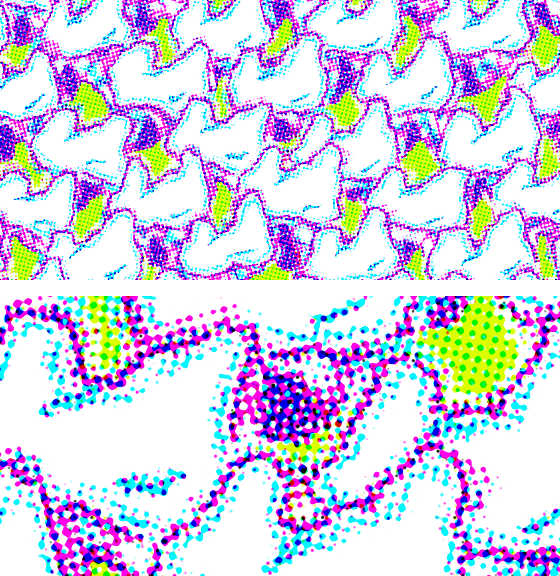
Top, the full canvas; bottom, a detail of the centre.
Write a Shadertoy shader that draws this pattern.

```glsl
const vec2 CELL = vec2(0.47, 0.203);
const float SCREEN_FREQ = 72.0;

// Ink amounts are ordered cyan, magenta, yellow, black
const vec4 LIME_INK = vec4(0.33, 0.0, 0.86, 0.0);
const vec4 VIOLET_INK = vec4(0.54, 0.74, 0.14, 0.20);
const vec4 RED_INK = vec4(0.20, 0.80, 0.50, 0.12);
const vec4 OUTLINE_INK = vec4(0.42, 0.68, 0.20, 0.15);
const vec4 FRINGE_INK = vec4(0.58, 0.20, 0.08, 0.03);

vec2 hash2(vec2 p) {
    vec2 q = vec2(dot(p, vec2(127.1, 311.7)), dot(p, vec2(269.5, 183.3)));
    return fract(sin(q) * 43758.55) * 2.0 - 1.0;
}

float gradientNoise(vec2 p) {
    vec2 i = floor(p), f = fract(p);
    vec2 u = f * f * f * (f * (f * 6.0 - 15.0) + 10.0);
    vec2 e = vec2(0.0, 1.0);
    float a = dot(hash2(i), f);
    float b = dot(hash2(i + e.yx), f - e.yx);
    float c = dot(hash2(i + e.xy), f - e.xy);
    float d = dot(hash2(i + e.yy), f - e.yy);
    return mix(mix(a, b, u.x), mix(c, d, u.x), u.y);
}

mat2 rotation(float angle) {
    float c = cos(angle), s = sin(angle);
    return mat2(c, s, -s, c);
}

// Capsule whose radius changes from ra to rb
float taper(vec2 p, vec2 a, vec2 b, float ra, float rb) {
    vec2 ab = b - a;
    float h = clamp(dot(p - a, ab) / dot(ab, ab), 0.0, 1.0);
    return length(p - a - ab * h) - mix(ra, rb, h);
}

float smoothMin(float a, float b, float k) {
    float h = max(k - abs(a - b), 0.0) / k;
    return min(a, b) - h * h * k * 0.25;
}

float band(float d, float width) {
    return exp(-d * d / (width * width));
}

float fill(float d) {
    return 1.0 - smoothstep(-0.004, 0.004, d);
}

// Two unequal humps over a wide base
float petal(vec2 p) {
    float base = taper(p, vec2(-0.085, -0.035), vec2(0.085, -0.025), 0.066, 0.073);
    float left = taper(p, vec2(-0.09, -0.02), vec2(-0.075, 0.062), 0.07, 0.038);
    float right = taper(p, vec2(0.075, -0.01), vec2(0.108, 0.105), 0.085, 0.035);
    return smoothMin(base, min(left, right), 0.015);
}

float creases(vec2 p) {
    float notch = taper(p, vec2(-0.01, 0.03), vec2(-0.06, 0.0), 0.005, 0.0);
    float lower = taper(p, vec2(0.05, -0.065), vec2(0.10, -0.035), 0.003, 0.0);
    return min(notch, lower);
}

// Crumbled ground between the petals
vec4 groundInk(vec2 p) {
    float patches = gradientNoise(p * 19.0);
    float veins = gradientNoise(p * 16.0 + 31.0);
    float cyan = 0.62 * smoothstep(-0.2, 0.35, patches);
    float magenta = 0.58 * band(veins, 0.13);
    return vec4(cyan, magenta, 0.2 * magenta, 0.2 * cyan * magenta + 0.1 * magenta);
}

// Lime patch above the notch and dark wedge at the side
vec4 paintGap(vec4 ink, vec2 p, vec2 seed) {
    vec2 q = p - 0.03 * seed;
    float wedge = taper(q, vec2(0.24, -0.07), vec2(0.21, 0.09), 0.058, 0.010);
    float flank = smoothstep(0.24, 0.275, q.x + 0.2 * q.y);
    ink = mix(ink, mix(VIOLET_INK, RED_INK, flank), fill(wedge));
    ink = mix(ink, OUTLINE_INK, 0.7 * band(wedge - 0.006, 0.007));

    float slab = taper(p, vec2(-0.075, 0.10), vec2(0.04, 0.115), 0.05, 0.062);
    float arm = taper(p, vec2(0.0, 0.11), vec2(0.05 * seed.x, 0.20), 0.05, 0.02);
    float lime = smoothMin(slab, arm, 0.03);
    ink = mix(ink, LIME_INK, fill(lime));
    return mix(ink, OUTLINE_INK, band(lime - 0.004, 0.009));
}

// Pale petal with crumbled halo, outline, inner fringe and creases
vec4 paintPetal(vec4 ink, vec4 ground, vec2 p, vec2 seed, float patchy) {
    float size = 1.08 + 0.08 * seed.x;
    vec2 q = rotation(0.28 * seed.y) * p / size;
    float d = petal(q) * size;
    float fold = creases(q) * size;
    ink = mix(ink, ground, 0.75 * band(d - 0.018, 0.010));
    ink = mix(ink, vec4(0.0), fill(d));
    ink = mix(ink, OUTLINE_INK, band(d - 0.002, 0.009));
    ink = max(ink, FRINGE_INK * band(d + 0.018, 0.008) * patchy);
    float foldMask = band(fold, 0.007) * fill(d);
    return max(ink, (FRINGE_INK + 0.25 * OUTLINE_INK) * foldMask);
}

float halftone(vec2 p, float angle, float tone) {
    vec2 wave = cos(rotation(angle) * p * SCREEN_FREQ * 6.2832);
    float threshold = 0.5 - 0.25 * (wave.x + wave.y);
    float soft = clamp(1.2 * SCREEN_FREQ / iResolution.y, 0.02, 0.34);
    float level = mix(-soft, 1.0 + soft, clamp(tone, 0.0, 1.0));
    return smoothstep(-soft, soft, level - threshold);
}

void mainImage(out vec4 fragColor, in vec2 fragCoord) {
    vec2 uv = fragCoord / iResolution.y;
    vec2 warp = vec2(gradientNoise(uv * 8.0), gradientNoise(uv * 8.0 + 57.0));
    vec2 fine = vec2(gradientNoise(uv * 26.0 + 13.0), gradientNoise(uv * 26.0 + 83.0));
    vec2 p = uv + 0.045 * warp + 0.016 * fine;
    float patchy = 0.85 + 0.9 * gradientNoise(uv * 20.0 + 9.0);

    // Staggered rows: gaps first, then petals from top to bottom
    vec4 ground = groundInk(p);
    vec4 ink = ground;
    float row = floor(p.y / CELL.y);
    for (int k = 0; k < 18; k++) {
        int cell = k % 9;
        float y = row + 1.0 - float(cell / 3);
        float shift = 0.5 * mod(y, 2.0) + 0.15;
        float x = floor(p.x / CELL.x - shift) + float(cell % 3) - 1.0;
        vec2 id = vec2(x, y), seed = hash2(id + 5.0);
        vec2 center = (id + vec2(0.5 + shift, 0.5)) * CELL + 0.036 * hash2(id + 17.0);
        if (k < 9) ink = paintGap(ink, p - center, seed);
        else ink = paintPetal(ink, ground, p - center, seed, patchy);
    }

    // Grainy tones, one rotated dot screen per ink
    ink *= 1.0 + 0.9 * gradientNoise(uv * 95.0) * vec4(1.0, 1.0, 0.3, 1.0);
    vec3 color = vec3(1.0);
    color *= mix(vec3(1.0), vec3(0.0, 0.96, 1.0), halftone(uv, 0.26, ink.x));
    color *= mix(vec3(1.0), vec3(1.0, 0.0, 0.90), halftone(uv, 1.31, ink.y));
    color *= mix(vec3(1.0), vec3(0.86, 1.0, 0.0), halftone(uv, 0.0, ink.z));
    color *= 1.0 - halftone(uv, 0.785, ink.w);
    fragColor = vec4(color, 1.0);
}
```
